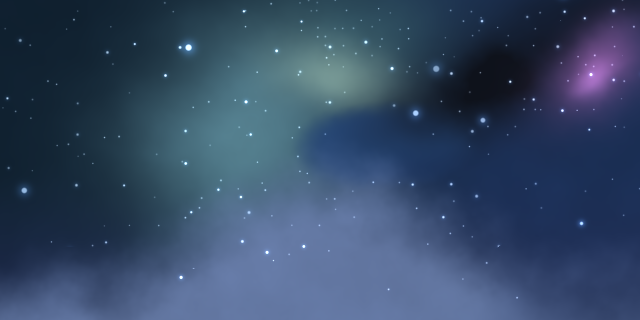
Write a Shadertoy shader that draws this background.

```glsl
// A deep-space nebula: teal and lavender haze around a blue pocket, with a dark
// dust lane and a magenta cloud at the right. Soft rotated ellipses are warped
// by noise and blended in order, then hashed grids scatter the stars on top.

const vec3 NIGHT_TEAL  = vec3(0.060, 0.125, 0.185);
const vec3 NIGHT_BLUE  = vec3(0.105, 0.185, 0.335);
const vec3 INDIGO      = vec3(0.130, 0.180, 0.330);
const vec3 HAZE        = vec3(0.400, 0.480, 0.650);
const vec3 TEAL        = vec3(0.360, 0.540, 0.600);
const vec3 DIM_TEAL    = vec3(0.190, 0.320, 0.370);
const vec3 PALE_GREEN  = vec3(0.510, 0.640, 0.610);
const vec3 POCKET_BLUE = vec3(0.145, 0.275, 0.470);
const vec3 DUST        = vec3(0.055, 0.070, 0.105);
const vec3 MAGENTA     = vec3(0.500, 0.330, 0.580);
const vec3 PINK        = vec3(0.800, 0.480, 0.820);
const vec3 STAR_WHITE  = vec3(0.930, 0.970, 1.000);
const vec3 STAR_GLOW   = vec3(0.350, 0.600, 0.950);

const float WARP_SCALE  = 3.5;
const float WARP_AMOUNT = 0.11;
const float WISP_AMOUNT = 0.16;

float hash(vec2 p) {
    vec3 q = fract(vec3(p.xyx) * 0.1031);
    q += dot(q, q.yzx + 33.33);
    return fract((q.x + q.y) * q.z);
}

float noise(vec2 p) {
    vec2 i = floor(p), f = fract(p);
    f = f * f * (3.0 - 2.0 * f);
    return mix(mix(hash(i), hash(i + vec2(1, 0)), f.x),
               mix(hash(i + vec2(0, 1)), hash(i + vec2(1, 1)), f.x), f.y);
}

float fbm(vec2 p) {
    float sum = 0.0, weight = 0.5;
    for (int i = 0; i < 5; i++) {
        sum += weight * noise(p);
        p = mat2(1.6, 1.2, -1.2, 1.6) * p + 7.3;
        weight *= 0.5;
    }
    return sum;
}

// Squared elliptical distance, 1.0 on the rim
float ellipse(vec2 p, vec2 centre, vec2 radii, float angle) {
    float c = cos(angle), s = sin(angle);
    vec2 q = mat2(c, -s, s, c) * (p - centre) / radii;
    return dot(q, q);
}

float cloud(vec2 p, vec2 centre, vec2 radii, float angle) {
    return exp(-ellipse(p, centre, radii, angle));
}

// At most one star per cell, kept clear of the cell border
vec3 stars(vec2 p, float cell, float chance, float radius, float glow, float seed) {
    vec2 id = floor(p / cell) + seed;
    vec2 offset = 0.25 + 0.5 * vec2(hash(id + 11.7), hash(id + 47.3));
    float d = length(fract(p / cell) - offset) * cell;
    float size = radius * mix(0.5, 1.0, hash(id + 83.1));
    float edge = 1.0 / iResolution.y;
    float core = 1.0 - smoothstep(size - edge, size + edge, d);
    float halo = glow * exp(-d * d / (size * size * 6.0));
    float light = step(hash(id), chance) * mix(0.35, 1.0, hash(id + 29.9));
    return light * (core * STAR_WHITE + halo * STAR_GLOW);
}

vec3 nebula(vec2 p) {
    vec2 w = p * WARP_SCALE;
    float wisp = fbm(w * 1.5 + 4.0) - 0.5;
    vec2 q = p + WARP_AMOUNT * (vec2(fbm(w), fbm(w + 19.0)) - 0.5);

    // Night sky
    vec3 col = mix(NIGHT_TEAL, NIGHT_BLUE, smoothstep(0.8, 1.6, q.x));
    col = mix(col, INDIGO, 0.7 * (1.0 - smoothstep(0.1, 0.5, q.y)));

    // Teal glow and its pale crest
    col = mix(col, DIM_TEAL, 0.85 * cloud(q, vec2(1.10, 0.90), vec2(0.36, 0.20), 0.0));
    col = mix(col, TEAL, 0.92 * cloud(q, vec2(0.78, 0.57), vec2(0.36, 0.33), 0.4));
    col = mix(col, PALE_GREEN, 0.80 * cloud(q, vec2(1.06, 0.77), vec2(0.21, 0.10), -0.25));

    // Blue pocket and dark dust lane
    float pocket = ellipse(q, vec2(1.21, 0.54), vec2(0.27, 0.145), 0.08);
    col = mix(col, POCKET_BLUE, 0.92 * (1.0 - smoothstep(0.35, 1.25, pocket)));
    col = mix(col, NIGHT_BLUE, 0.60 * cloud(q, vec2(1.34, 0.46), vec2(0.18, 0.06), 0.25));
    float lane = cloud(q, vec2(1.58, 0.78), vec2(0.34, 0.14), 0.45);
    col = mix(col, DUST, min(1.0, lane * (1.15 + wisp)));
    col = mix(col, DUST, 0.6 * cloud(q, vec2(1.95, 0.98), vec2(0.30, 0.09), 0.0));

    // Low haze, tallest near the middle and thinner at the right
    float arch = (q.x - 1.03) / 0.52;
    float top = 0.12 + 0.34 * exp(-arch * arch);
    float haze = 1.0 - smoothstep(top - 0.25, top + 0.13, q.y - WISP_AMOUNT * wisp);
    col = mix(col, HAZE, 0.95 * haze * (1.0 - 0.45 * smoothstep(1.35, 1.9, q.x)));

    // Magenta cloud
    col = mix(col, MAGENTA, 0.85 * cloud(q, vec2(1.87, 0.78), vec2(0.18, 0.11), 0.65));
    col += 0.3 * PINK * cloud(q, vec2(1.85, 0.74), vec2(0.07, 0.04), 0.6);
    return col * (1.0 + WISP_AMOUNT * wisp);
}

void mainImage(out vec4 fragColor, in vec2 fragCoord) {
    vec2 p = fragCoord / iResolution.y;
    p.x *= 2.0 * iResolution.y / iResolution.x;
    vec3 col = nebula(p);

    // Star dust gathers at the top, in the haze and by the magenta cloud
    float dust = cloud(p, vec2(1.13, 0.92), vec2(0.22, 0.14), 0.0)
               + 0.5 * cloud(p, vec2(0.85, 0.42), vec2(0.20, 0.12), 0.0)
               + 0.5 * cloud(p, vec2(1.45, 0.25), vec2(0.16, 0.09), -0.6)
               + 0.6 * cloud(p, vec2(1.83, 0.76), vec2(0.18, 0.10), 0.6);
    float clear = smoothstep(0.05, 0.4, p.y);
    col += 0.6 * stars(p, 0.028, 0.05 * clear + 0.30 * dust, 0.0022, 0.1, 3.0);
    col += stars(p, 0.090, 0.22 * clear + 0.15 * dust, 0.0045, 0.2, 71.0);
    col += stars(p, 0.240, 0.28 * clear, 0.0095, 0.5, 137.0);
    fragColor = vec4(clamp(col, 0.0, 1.0), 1.0);
}
```
